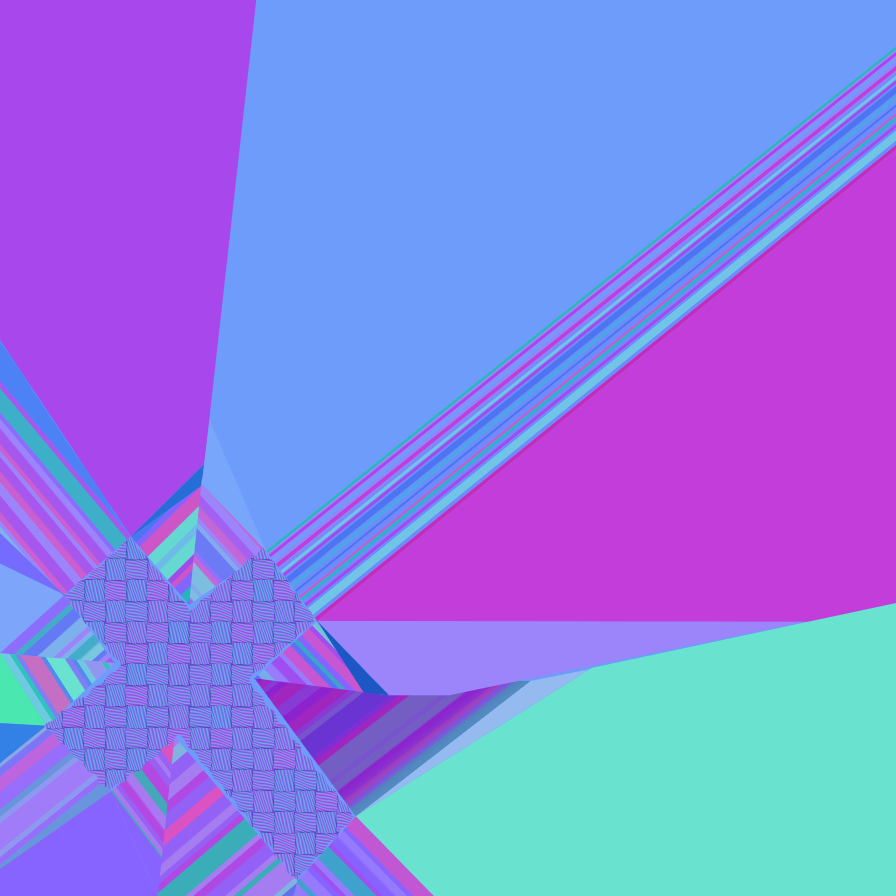
Reproduce this texture map procedurally as a Shadertoy shader.

```glsl
#define SKY vec3(.43, .61, .98)
#define PURPLE vec3(.66, .28, .92)
#define MAGENTA vec3(.76, .24, .85)
#define MINT vec3(.41, .89, .81)
#define LAVENDER vec3(.61, .52, .98)
#define VIOLET vec3(.53, .39, 1.)
#define CYAN vec3(.44, .77, .90)
#define BLUE vec3(.30, .46, .95)
#define TEAL vec3(.12, .74, .72)
#define ROSE vec3(.86, .32, .76)
#define WEAVE_CELL .0235

vec2 p;
vec3 col;
float px;

float hash(float n) { return fract(sin(n * 12.99) * 4375.85); }

// Signed distance to a line, positive on its left
float side(vec2 a, vec2 b) {
    vec2 e = normalize(b - a), q = p - a;
    return e.x * q.y - e.y * q.x;
}

// Convex shapes, positive inside for either winding
float quad(vec2 a, vec2 b, vec2 c, vec2 d) {
    vec2 u = c - a, v = d - b;
    float s = sign(u.x * v.y - u.y * v.x);
    return min(min(s * side(a, b), s * side(b, c)), min(s * side(c, d), s * side(d, a)));
}
float tri(vec2 a, vec2 b, vec2 c) { return quad(a, b, c, mix(c, a, .5)); }

void fill(float d, vec3 c) { col = mix(col, c, clamp(d / px + .5, 0., 1.)); }

vec3 swatch(float h) {
    if (h < .18) return LAVENDER;
    if (h < .34) return PURPLE;
    if (h < .48) return CYAN;
    if (h < .62) return VIOLET;
    if (h < .74) return ROSE;
    if (h < .84) return BLUE;
    return h < .92 ? MINT : TEAL;
}

// Random parallel stripes along a-b, pulled toward a tint
vec3 stripes(vec2 a, vec2 b, float width, float seed, vec3 tint, float amount) {
    float x = side(a, b) / width;
    x += .35 * sin(x * 1.7 + seed);
    float w = min(1.4 * px / width, 1.), i = floor(x);
    vec3 c = mix(swatch(hash(i + seed)), swatch(hash(i + 1. + seed)), smoothstep(1. - w, 1., fract(x)));
    return mix(c, tint, amount);
}

// One bar across the long diagonal band
void bar(float t, float centre, float halfWidth, vec3 c) {
    float w = px / .135;
    col = mix(col, c, clamp((halfWidth - abs(t - centre)) / w + .5, 0., 1.));
}

// Basket weave with wavy fibres turning from cell to cell
vec3 weave() {
    vec2 g = p / WEAVE_CELL, id = floor(g), f = fract(g) - .5;
    float h = hash(id.x + id.y * 17.3), over = mod(id.x + id.y, 2.);
    vec2 q = over > .5 ? f : f.yx;
    float fibre = sin(q.y * 27. + 3. * sin(q.x * 5. + h * 6.) + h * 9.);
    float fine = sin(q.y * 48. + q.x * 14. + 2. * sin(g.x * 5. + g.y * 3.));
    vec3 c = mix(vec3(.42, .54, .91), vec3(.58, .44, .91), clamp(.65 * h + .35 * over, 0., 1.));
    c += fibre * vec3(.09, -.07, .05) + fine * vec3(.06, .09, .03);
    return c - .12 * smoothstep(.38, .5, abs(q.y));
}

void mainImage(out vec4 fragColor, in vec2 fragCoord) {
    p = fragCoord / iResolution.xy;
    px = 1. / min(iResolution.x, iResolution.y);
    col = SKY;

    vec2 top = vec2(.146, .401), peak = vec2(.228, .482), notch = vec2(.211, .325);
    vec2 bandA = vec2(.297, .385), bandB = vec2(1., .948), bandC = vec2(1., .833), bandD = vec2(.354, .307);
    vec2 east = vec2(.284, .243), fold = vec2(.434, .224), ridge = vec2(.592, .240);
    vec2 foot = vec2(.397, .089), west = vec2(.128, .260), rim = vec2(0., .271);
    vec2 leftArm = vec2(.072, .336), lowArm = vec2(.052, .190), heel = vec2(.124, .117);
    vec2 south = vec2(.195, .178), base = vec2(.176, 0.), tip = vec2(.332, .017);

    // Large flat facets
    fill(min(side(peak, vec2(.286, 1.)), min(side(vec2(0., .62), top), side(top, peak))), PURPLE);
    fill(min(-side(bandD, bandC), p.y - .306), MAGENTA);
    fill(min(-side(ridge, vec2(1., .327)), min(-side(foot, vec2(.658, .253)), side(vec2(.484, 0.), foot) * -1.)), MINT);
    fill(tri(ridge, vec2(.658, .253), foot), vec3(.58, .73, .94));

    // Long diagonal band
    float d1 = -side(bandA, bandB), d2 = side(bandD, bandC), t = d1 / (d1 + d2);
    vec3 beneath = col;
    col = mix(LAVENDER, vec3(.43, .54, .99), smoothstep(.05, .4, t));
    bar(t, .01, .018, TEAL);
    bar(t, .07, .018, PURPLE);
    bar(t, .13, .02, SKY);
    bar(t, .21, .022, MAGENTA);
    bar(t, .30, .018, CYAN);
    bar(t, .345, .016, PURPLE);
    bar(t, .42, .035, BLUE);
    bar(t, .50, .026, vec3(.31, .64, .91));
    bar(t, .575, .012, BLUE);
    bar(t, .66, .010, ROSE);
    bar(t, .695, .013, TEAL);
    bar(t, .77, .018, PURPLE);
    bar(t, .865, .048, CYAN);
    bar(t, .98, .025, vec3(.78, .17, .73));
    vec3 band = col;
    col = beneath;
    fill(quad(bandA, bandB, bandC, bandD), band);

    // East notch
    vec3 plum = mix(vec3(.48, .05, .74), MINT, .45 * smoothstep(.035, .0, side(foot, ridge)));
    fill(tri(east, ridge, foot), stripes(foot, ridge, .0085, 3., plum, .62));
    fill(quad(bandD, vec2(.898, .306), vec2(.501, .224), fold), LAVENDER);
    fill(tri(bandD, fold, east), stripes(bandD, fold, .007, 8., VIOLET, .25));
    fill(tri(bandD, fold, vec2(.406, .227)), vec3(.11, .34, .77));

    // North notch
    fill(tri(top, peak, notch), stripes(top, peak, .0085, 14., BLUE, .1));
    fill(tri(top, peak, vec2(.225, .458)), vec3(.14, .43, .84));
    fill(tri(vec2(.225, .465), bandA, notch), stripes(vec2(.225, .465), bandA, .007, 21., LAVENDER, .4));
    fill(tri(vec2(.234, .531), vec2(.225, .460), bandA), vec3(.47, .65, .98));

    // West fans
    fill(quad(vec2(0., .62), top, leftArm, vec2(0., .405)), stripes(vec2(0., .575), top, .007, 31., LAVENDER, .25));
    fill(tri(vec2(0., .62), top, vec2(0., .575)), vec3(.30, .51, .96));
    fill(tri(vec2(0., .405), leftArm, vec2(0., .371)), vec3(.46, .42, 1.));
    fill(tri(vec2(0., .371), leftArm, rim), vec3(.49, .65, .98));
    fill(tri(rim, leftArm, west), stripes(rim, leftArm, .008, 42., LAVENDER, .3));
    fill(tri(rim, lowArm, west), stripes(rim, lowArm, .007, 47., MINT, .2));
    fill(tri(rim, vec2(0., .193), lowArm), vec3(.29, .91, .69));
    fill(tri(vec2(0., .193), lowArm, vec2(0., .148)), vec3(.20, .50, .90));

    // South fans
    fill(quad(vec2(0., .05), heel, base, vec2(0., -.01)), VIOLET);
    fill(tri(heel, vec2(.184, .043), base), VIOLET);
    fill(quad(vec2(0., .148), lowArm, heel, vec2(0., .03)), stripes(vec2(0., .148), lowArm, .009, 53., vec3(.64, .46, .97), .55));
    fill(tri(heel, south, vec2(.182, .04)), stripes(heel, vec2(.182, .04), .0075, 61., ROSE, .2));
    fill(quad(south, base, vec2(.326, -.01), tip), stripes(base, vec2(.28, .089), .009, 67., ROSE, .15));
    fill(quad(foot, vec2(.484, 0.), vec2(.326, -.01), tip), stripes(foot, vec2(.484, 0.), .0075, 73., VIOLET, .3));

    // Woven cross with a ragged rim
    float longArm = quad(top, foot, tip, leftArm);
    float shortArm = quad(vec2(.293, .386), bandD, heel, lowArm);
    float ragged = .0025 * sin(p.x * 210.) * sin(p.y * 190.);
    fill(max(longArm, shortArm) + ragged, weave());

    fragColor = vec4(col, 1.);
}
```
